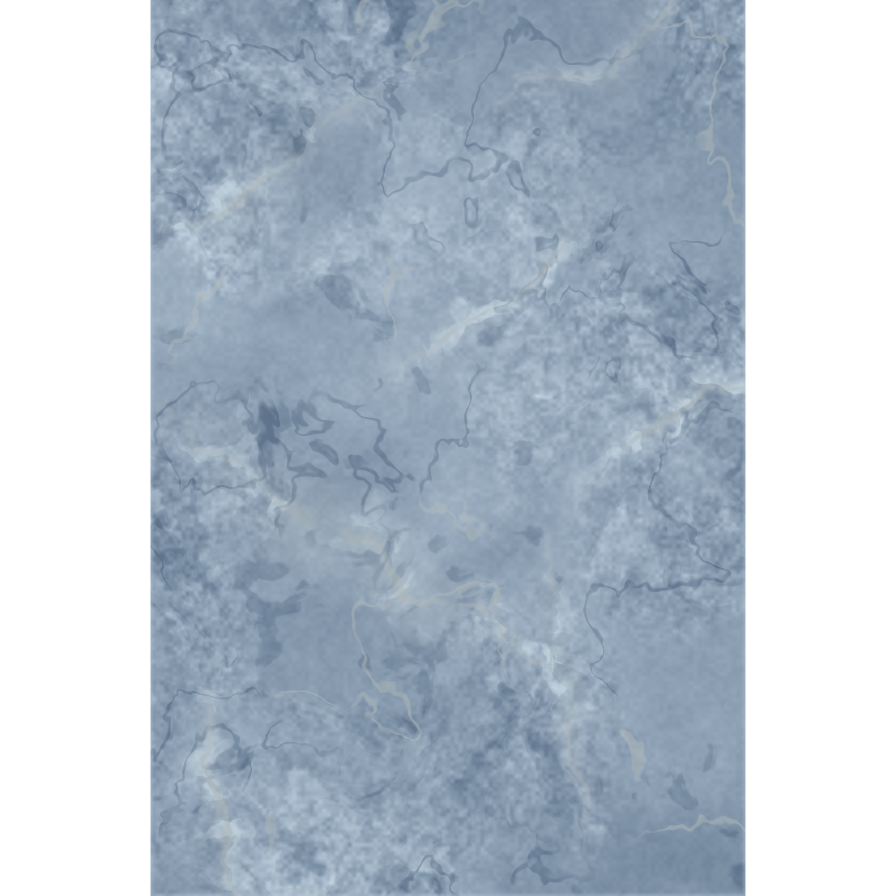
A WebGL 1 fragment shader for this texture:

```glsl
precision highp float;
uniform vec2 u_resolution;

float hash(vec2 p) {
  vec3 q = fract(vec3(p.xyx) * 0.1031);
  q += dot(q, q.yzx + 33.33);
  return fract((q.x + q.y) * q.z);
}

float noise(vec2 p) {
  vec2 i = floor(p), f = fract(p);
  f = f * f * (3.0 - 2.0 * f);
  return mix(mix(hash(i), hash(i + vec2(1.0, 0.0)), f.x),
             mix(hash(i + vec2(0.0, 1.0)), hash(i + 1.0), f.x), f.y);
}

float fbm(vec2 p) {
  float sum = 0.0, amp = 0.5;
  for (int i = 0; i < 5; i++) {
    sum += amp * noise(p);
    p = mat2(1.6, 1.2, -1.2, 1.6) * p + 17.3;
    amp *= 0.5;
  }
  return sum / 0.97;
}

// Hairline along the middle contour of a noise field
float crack(vec2 p, float width) {
  return 1.0 - smoothstep(width * 0.3, width, abs(fbm(p) - 0.5));
}

// x: broad pale band, y: thin core line
vec2 veins(vec2 p) {
  vec2 result = vec2(0.0);
  for (int i = 0; i < 7; i++) {
    float k = float(i);
    float isMain = 1.0 - step(0.5, abs(k - 2.0));
    float angle = k < 1.5 ? 1.75 : (k < 2.5 ? 2.5 : 0.65);
    vec2 center = vec2(0.2 + 0.6 * fract(k * 0.618 + 0.1), 0.1 + 0.145 * k);
    vec2 dir = vec2(cos(angle), sin(angle));
    vec2 d = p - center;
    float along = abs(dot(d, dir));
    float across = abs(dot(d, vec2(-dir.y, dir.x)));
    float taper = 1.0 - smoothstep(0.04, 0.2 + 0.16 * isMain, along);
    float width = 0.018 + 0.016 * isMain;
    float band = taper * exp(-across * across / (width * width));
    float core = taper * (1.0 - smoothstep(0.001, 0.006, across));
    result = max(result, vec2(band, core));
  }
  return result;
}

void main() {
  vec2 uv = gl_FragCoord.xy / u_resolution;
  vec2 warp = vec2(fbm(uv * 7.0 + 3.0), fbm(uv * 7.0 + 41.0)) - 0.5;
  vec2 p = uv + 0.13 * warp;

  // Cloudy ground with rough and polished patches
  float rough = smoothstep(0.36, 0.64, fbm(uv * 5.0 + 60.0 + warp));
  float tone = 0.40 + 0.85 * (fbm(p * 4.5 + 9.0) - 0.5);
  tone += 0.35 * (fbm(p * 15.0 + 25.0) - 0.5);

  // Fine grain and pale pitted flakes
  float grain = noise(uv * 95.0) + noise(uv * 210.0 + 5.0) - 1.0;
  tone += grain * mix(0.13, 0.42, rough);
  vec2 vein = veins(p);
  float flakeNoise = fbm(uv * 34.0 + warp * 6.0);
  float flakes = smoothstep(0.53, 0.64, flakeNoise);
  tone += flakes * (0.22 * rough + 0.32 * vein.x);
  tone -= 0.2 * rough * smoothstep(0.45, 0.33, flakeNoise);

  // Pale bands with broken cores
  float broken = smoothstep(0.3, 0.6, fbm(uv * 18.0 + 80.0));
  tone += vein.x * (0.08 + 0.2 * broken) + 0.16 * vein.y * broken;

  // Branching light threads and dark cracks
  float region = fbm(uv * 6.0 + 120.0);
  float thread = crack(p * 6.0 + 52.0, 0.014) * smoothstep(0.46, 0.6, region);
  float dark = crack(p * 8.0 + 90.0, 0.017) * smoothstep(0.53, 0.40, region);
  tone += 0.2 * thread - 0.36 * dark;

  // Sparse dark spots
  tone -= 0.3 * smoothstep(0.69, 0.78, fbm(p * 22.0 + 150.0));

  vec3 slate = vec3(0.435, 0.515, 0.605);
  vec3 ice = vec3(0.70, 0.77, 0.83);
  vec3 stone = mix(slate, ice, clamp(tone, -0.25, 1.2));
  vec3 beige = vec3(0.64, 0.67, 0.67);
  float warmth = max(vein.y * broken, thread) * 0.45 + vein.x * 0.15;
  stone = mix(stone, beige, clamp(warmth, 0.0, 0.5));

  // Upright slab with a soft pale rim on a white ground
  float inset = 0.332 - abs(uv.x - 0.5);
  float rim = 1.0 - smoothstep(0.0, 0.005, min(inset, uv.y));
  stone = mix(stone, ice, rim * 0.4);
  float slab = smoothstep(-0.0012, 0.0012, inset);
  gl_FragColor = vec4(mix(vec3(1.0), stone, slab), 1.0);
}
```
